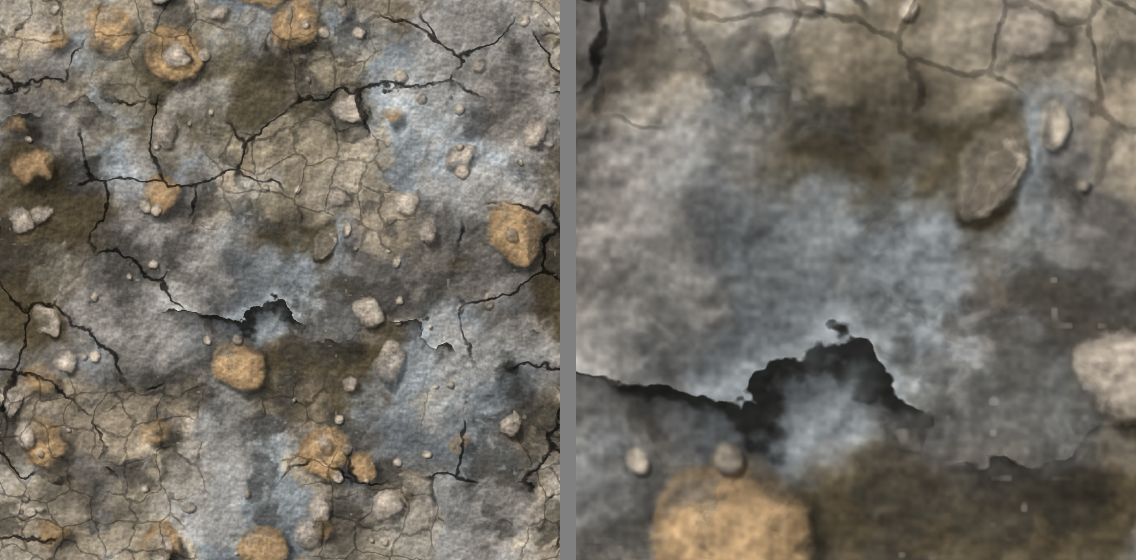
Left, the full canvas; right, a detail of the centre.
Give the GLSL for this texture, as a three.js fragment shader.

```glsl
// Weathered rock face: grey, olive and tan stains over rough relief, with
// ochre flakes, pale chips, thin cracks and shadowed ledges.
// All layers use wrapping noise and cells, so the tile repeats without a seam.
varying vec2 vUv;

float hash(vec2 p) {
  return fract(sin(dot(p, vec2(127.1, 311.7))) * 43758.5453);
}

// Value noise that wraps every n cells
float noise(vec2 p, float n, float seed) {
  vec2 i = floor(p), f = fract(p);
  f = f * f * f * (f * (f * 6.0 - 15.0) + 10.0);
  vec2 a = mod(i, n) + seed, b = mod(i + 1.0, n) + seed;
  return mix(mix(hash(a), hash(vec2(b.x, a.y)), f.x),
             mix(hash(vec2(a.x, b.y)), hash(b), f.x), f.y);
}

// Six octaves, shifted so that their lattices do not line up
float fbm(vec2 uv, float n, float seed) {
  float sum = 0.0, amp = 0.5;
  for (int k = 0; k < 6; k++) {
    sum += amp * noise(uv * n + seed * 0.37, n, seed);
    n *= 2.0;
    amp *= 0.54;
    seed += 7.3;
  }
  return sum / 1.06;
}

// Nearest and second nearest cell point, and the signed depth inside a stone
vec3 cells(vec2 uv, float n, float seed, float share) {
  vec2 p = uv * n, i = floor(p), f = fract(p);
  vec3 res = vec3(8.0, 8.0, -1.0);
  for (int y = -1; y <= 1; y++) {
    for (int x = -1; x <= 1; x++) {
      vec2 g = vec2(float(x), float(y));
      vec2 id = mod(i + g, n) + seed;
      vec2 d = g + 0.15 + 0.7 * vec2(hash(id), hash(id + 41.3)) - f;
      float dist = length(d);
      res.y = min(res.y, max(res.x, dist));
      res.x = min(res.x, dist);
      float radius = mix(0.15, 0.48, hash(id + 17.9));
      if (hash(id + 73.1) < share) res.z = max(res.z, radius - dist);
    }
  }
  return res;
}

// Lay stones with a lit face and a dark lower right rim over the rock
vec3 addStones(vec3 col, vec2 uv, float n, float seed, float share, vec3 tint) {
  float depth = cells(uv, n, seed, share).z;
  float shade = cells(uv + vec2(-0.1, 0.13) / n, n, seed, share).z;
  float soft = 0.0015 * n;
  col *= 1.0 - 0.42 * smoothstep(-0.04, 0.1, shade);
  vec3 face = tint * (0.82 + 0.3 * smoothstep(0.0, 0.25, depth));
  float wear = smoothstep(0.3, 0.52, fbm(uv, 24.0, seed + 5.0));
  return mix(col, face, smoothstep(-soft, soft + 0.05, depth) * (0.4 + 0.5 * wear));
}

float relief(vec2 uv) {
  float lumps = fbm(uv, 9.0, 3.0);
  return lumps + 0.25 * abs(fbm(uv, 14.0, 29.0) - 0.5);
}

void main() {
  vec2 uv = vUv;
  vec2 rough = vec2(fbm(uv, 12.0, 11.0), fbm(uv, 12.0, 23.0)) - 0.5;
  vec2 bend = vec2(fbm(uv, 4.0, 31.0), fbm(uv, 4.0, 43.0)) - 0.5;
  vec2 warped = uv + 0.07 * rough + 0.12 * bend;

  // Broad stains
  float blue = smoothstep(0.46, 0.62, fbm(warped, 4.0, 51.0));
  float olive = smoothstep(0.5, 0.64, fbm(warped, 4.0, 67.0));
  float tan1 = smoothstep(0.51, 0.64, fbm(warped, 5.0, 83.0));
  vec3 col = mix(vec3(0.45, 0.43, 0.405), vec3(0.53, 0.55, 0.56), blue);
  col = mix(col, vec3(0.61, 0.55, 0.46), 0.75 * tan1);
  col = mix(col, vec3(0.3, 0.26, 0.185), 0.85 * olive * (1.0 - 0.6 * tan1));

  // Mottling, pale dust and dark lichen
  col *= 0.55 + 0.92 * fbm(uv + 0.02 * rough, 10.0, 97.0);
  float dust = smoothstep(0.53, 0.7, fbm(warped, 7.0, 109.0));
  col = mix(col, vec3(0.7, 0.68, 0.65), 0.6 * dust);
  float lichen = smoothstep(0.54, 0.66, fbm(uv + 0.05 * rough, 13.0, 127.0));
  col = mix(col, vec3(0.22, 0.215, 0.2), 0.55 * lichen * (1.0 - 0.6 * dust));

  // Ochre flakes, pale chips and crumbs
  vec2 ragged = uv + 0.06 * rough;
  vec3 ochre = vec3(0.69, 0.57, 0.42);
  col = addStones(col, ragged, 8.0, 139.0, 0.22, ochre);
  col = addStones(col, ragged, 15.0, 151.0, 0.13, vec3(0.71, 0.66, 0.6));
  col = addStones(col, uv + 0.03 * rough, 37.0, 163.0, 0.07, vec3(0.72, 0.67, 0.6));

  // Cracks between broken plates, present only in places
  vec3 plate = cells(warped, 6.0, 179.0, 0.0);
  vec3 flake = cells(ragged, 17.0, 191.0, 0.0);
  float broken = smoothstep(0.47, 0.6, fbm(uv, 6.0, 199.0));
  float crack = broken * (1.0 - smoothstep(0.01, 0.055, plate.y - plate.x));
  float fine = tan1 * (1.0 - smoothstep(0.02, 0.1, flake.y - flake.x));
  col *= 1.0 - 0.65 * crack - 0.28 * fine * (1.0 - crack);

  // Overhanging ledges: lit lip above, black gap and fading shadow below
  float step1 = fract(2.0 * uv.y + 1.1 * bend.x + 0.35 * rough.y + 0.3);
  float ledge = smoothstep(0.47, 0.58, fbm(uv, 4.0, 211.0));
  float lip = 1.0 - smoothstep(0.988, 1.0, step1);
  float gap = smoothstep(0.945, 0.98, step1 + 0.12 * rough.x) * lip;
  col *= 1.0 + ledge * (0.15 * (1.0 - smoothstep(0.0, 0.1, step1)) * lip
                      - 0.45 * smoothstep(0.72, 0.98, step1) * lip);
  col = mix(col, vec3(0.1, 0.1, 0.09), 0.8 * ledge * gap);

  // Light from the upper left, then mineral grain and bright specks
  float slope = relief(uv) - relief(uv + vec2(-0.003, 0.004));
  col *= 1.0 + clamp(3.2 * slope, -0.38, 0.38);
  float grain = noise(uv * 256.0, 256.0, 223.0) + noise(uv * 140.0, 140.0, 239.0) - 1.0;
  col *= 1.0 + 0.16 * grain;
  float speck = smoothstep(0.86, 0.98, noise(uv * 110.0, 110.0, 251.0));
  col = mix(col, vec3(0.72, 0.7, 0.67), 0.4 * speck * lichen);
  gl_FragColor = vec4(clamp(col, 0.0, 1.0), 1.0);
}
```
